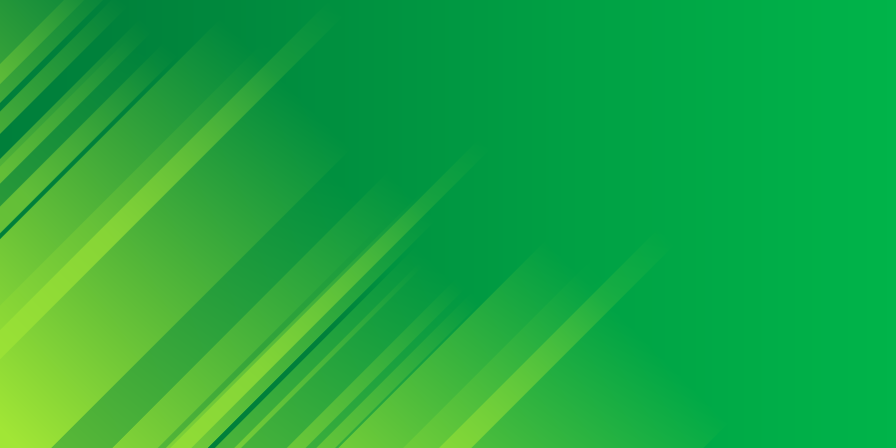
Give the GLSL for this background, as a WebGL 1 fragment shader.

```glsl
precision highp float;
// Diagonal lime light streaks over a horizontal green gradient.
// Every streak is a 45 degree strip in (across, along) coordinates whose
// strength fades linearly to its upper right tip; strips are blended in layers.
uniform vec2 u_resolution;

const vec3 DEEP_GREEN = vec3(0.0, 0.495, 0.228);
const vec3 FRESH_GREEN = vec3(0.0, 0.71, 0.29);
const vec3 SHADOW = vec3(0.0, 0.50, 0.23);
const vec3 LIME = vec3(0.63, 0.90, 0.21);

// Smooth-edged coverage of the strip between lo and hi.
float strip(float across, float lo, float hi) {
  float soft = 1.0 / u_resolution.y;
  return smoothstep(lo - soft, lo + soft, across)
       * (1.0 - smoothstep(hi - soft, hi + soft, across));
}

// Strip that fades out over the given length, reaching zero at its tip.
float streak(vec2 q, float lo, float hi, float tip, float len) {
  return strip(q.x, lo, hi) * clamp((tip - q.y) / len, 0.0, 1.0);
}

// Broad beam with an inner brighter step and a narrow highlight.
// edges: beam start, step start, highlight start, highlight end.
vec3 beam(vec3 color, vec2 q, vec4 edges, float end, float tip, float len) {
  color = mix(color, LIME, streak(q, edges.x, end, tip, len));
  color = mix(color, LIME, 0.22 * streak(q, edges.y, edges.w, tip + 0.05, 0.8));
  return mix(color, LIME, 0.55 * streak(q, edges.z, edges.w, tip + 0.28, 1.0));
}

void main() {
  vec2 p = gl_FragCoord.xy / u_resolution.y;
  float aspect = u_resolution.x / u_resolution.y;
  // Keep the layout anchored to a two by one frame.
  p.x *= 2.0 / aspect;
  vec2 q = vec2(p.x - p.y + 1.0, p.x + p.y - 1.0);

  // Background gradient
  vec3 color = mix(DEEP_GREEN, FRESH_GREEN, smoothstep(0.0, 1.0, 0.12 + 0.76 * p.x / 2.0) * 0.5
                   + 0.5 * clamp((p.x - 0.25) / 1.75, 0.0, 1.0));

  // Fine streaks in the upper left corner
  color = mix(color, LIME, 0.6 * streak(q, -0.1, 0.23, 0.3, 0.8));
  for (int i = 0; i < 4; i++) {
    float n = float(i);
    float start = 0.143 + 0.106 * n;
    float width = 0.045 + 0.005 * n;
    color = mix(color, LIME, 0.5 * streak(q, start, start + width, 0.27, 0.65));
  }
  color = mix(color, LIME, 0.35 * streak(q, 0.372, 0.52, 0.2, 0.9));

  // Left beam and the dim strip beside it
  color = beam(color, q, vec4(0.534, 0.682, 0.737, 0.802), 1.115, 0.45, 1.4);
  color = mix(color, LIME, streak(q, 1.115, 1.25, 0.35, 2.2));

  // Middle beam with a thin darker groove
  color = beam(color, q, vec4(1.25, 1.37, 1.38, 1.427), 1.464, 0.48, 1.5);
  color = mix(color, SHADOW, 0.3 * streak(q, 1.352, 1.37, 0.4, 0.6));

  // Shadow line and fine streaks between the beams
  color = mix(color, LIME, 0.45 * streak(q, 1.479, 1.755, 0.38, 0.85));
  color = mix(color, SHADOW, streak(q, 1.464, 1.479, 0.27, 0.3));
  color = mix(color, LIME, 0.5 * streak(q, 1.523, 1.538, 0.35, 0.8));
  for (int i = 0; i < 2; i++) {
    float start = 1.64 + 0.066 * float(i);
    color = mix(color, LIME, 0.45 * streak(q, start, start + 0.042, 0.4, 0.75));
  }

  // Right beam with its long soft glow
  color = beam(color, q, vec4(1.755, 1.90, 1.98, 2.052), 2.57, 0.68, 1.3);

  gl_FragColor = vec4(color, 1.0);
}
```
